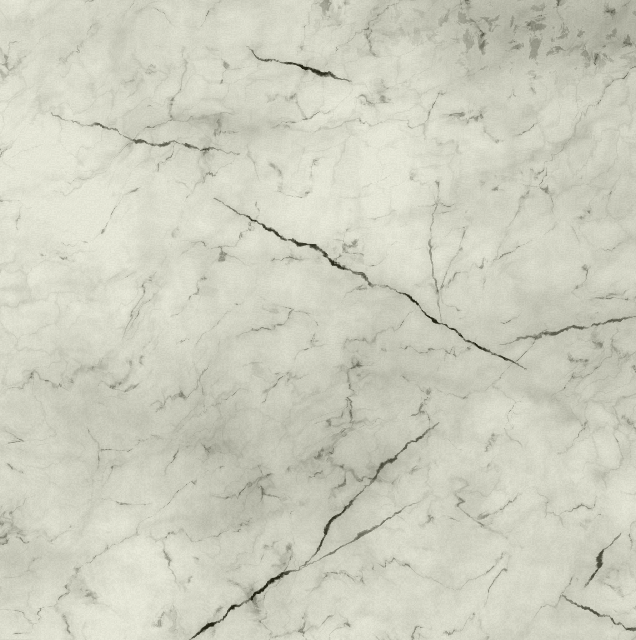
Write a Shadertoy shader that draws this texture.

```glsl
// Pale grey-green marble slab with mottled clouds, fine broken veins and jagged dark cracks.

const vec3 STONE_TINT = vec3(0.0, 0.003, -0.056);
const float STONE_LIGHT = 0.872;
const float STONE_PEAK = 0.895;
const int CRACK_COUNT = 12;

// Crack segments: start.xy, end.xy
const vec4 CRACKS[CRACK_COUNT] = vec4[CRACK_COUNT](
    vec4(0.33, 0.69, 0.605, 0.55), vec4(0.59, 0.56, 0.82, 0.42),
    vec4(0.27, -0.01, 0.48, 0.12), vec4(0.48, 0.12, 0.56, 0.245),
    vec4(0.56, 0.245, 0.69, 0.34), vec4(0.38, 0.925, 0.55, 0.875),
    vec4(0.677, 0.70, 0.69, 0.49), vec4(0.08, 0.81, 0.37, 0.76),
    vec4(0.885, 0.07, 1.01, 0.01), vec4(0.92, 0.08, 0.965, 0.17),
    vec4(0.78, 0.465, 1.02, 0.515), vec4(0.47, 0.11, 0.655, 0.22));

const float CRACK_STRENGTH[CRACK_COUNT] = float[CRACK_COUNT](
    0.9, 1.0, 0.95, 0.8, 0.6, 0.9, 0.4, 0.65, 0.7, 0.7, 0.55, 0.5);

vec2 hash2(vec2 p) {
    return fract(sin(vec2(dot(p, vec2(127.1, 311.7)), dot(p, vec2(269.5, 183.3)))) * 43758.5);
}

mat2 rotation(float angle) {
    float c = cos(angle), s = sin(angle);
    return mat2(c, s, -s, c);
}

// Layered, folded sines; roughly -1 to 1
float sineNoise(vec2 p) {
    mat2 turn = rotation(0.9) * 1.85;
    float sum = 0.0, amp = 0.5;
    for (int i = 0; i < 6; i++) {
        p = turn * p + 1.7;
        p += 0.7 * sin(p.yx * 0.8 + float(i));
        sum += amp * sin(p.x) * cos(p.y);
        amp *= 0.62;
    }
    return sum;
}

vec2 warp(vec2 p, float frequency, float amount) {
    vec2 q = p * frequency;
    return p + amount * vec2(sineNoise(q), sineNoise(q.yx + 5.3));
}

// Cellular noise: gap between the nearest and second nearest point
float cellGap(vec2 p) {
    vec2 cell = floor(p), f = fract(p);
    float near = 8.0, second = 8.0;
    for (int y = -1; y <= 1; y++)
    for (int x = -1; x <= 1; x++) {
        vec2 offset = vec2(x, y);
        float d = length(offset + hash2(cell + offset) - f);
        second = min(second, max(near, d));
        near = min(near, d);
    }
    return second - near;
}

// Veins along cell borders, stretched up to the right: sharp core, soft flanks
float veinWeb(vec2 p, float scale, float width) {
    float gap = cellGap(rotation(-0.55) * p * vec2(0.65, 1.25) * scale) / scale;
    return 0.65 * (1.0 - smoothstep(0.0, width, gap)) + 0.35 * exp(-gap / (2.5 * width));
}

float blotch(vec2 p, vec2 center, vec2 radii, float tilt) {
    vec2 q = rotation(-tilt) * (p - center) / radii;
    return exp(-dot(q, q));
}

// Dark core with a faint halo, tapered at both ends
float crack(vec2 p, vec4 segment, float strength, float roughness) {
    vec2 along = segment.zw - segment.xy, rel = p - segment.xy;
    float t = clamp(dot(rel, along) / dot(along, along), 0.0, 1.0);
    float d = length(rel - along * t);
    float taper = 0.45 + 0.55 * smoothstep(0.0, 0.3, t) * smoothstep(1.0, 0.75, t);
    float width = 0.0026 * taper * (0.45 + 0.55 * strength) * (0.9 + roughness);
    float core = 1.0 - smoothstep(0.3 * width, width + 0.0009, d);
    float ink = 0.66 * taper * clamp(0.8 + 1.1 * roughness, 0.15, 1.0);
    return strength * (core * ink + 0.07 * exp(-d / 0.008));
}

// Large grey zones and long soft streaks of the slab
float shadeZones(vec2 p) {
    return 0.065 * blotch(p, vec2(0.55, 0.38), vec2(0.55, 0.12), 0.12)
         + 0.120 * blotch(p, vec2(0.88, 0.95), vec2(0.28, 0.08), -0.1)
         + 0.065 * blotch(p, vec2(0.44, 0.21), vec2(0.13, 0.10), 0.3)
         + 0.060 * blotch(p, vec2(0.05, 0.45), vec2(0.20, 0.06), -0.4)
         + 0.090 * blotch(p, vec2(0.33, 0.78), vec2(0.09, 0.022), -0.1)
         + 0.060 * blotch(p, vec2(0.85, 0.77), vec2(0.18, 0.010), 0.35)
         + 0.060 * blotch(p, vec2(0.88, 0.36), vec2(0.12, 0.012), -0.6)
         + 0.035 * smoothstep(0.45, 1.0, p.x);
}

void mainImage(out vec4 fragColor, in vec2 fragCoord) {
    vec2 uv = fragCoord / iResolution.y;
    vec2 bent = warp(uv, 4.0, 0.05);
    vec2 jagged = warp(warp(uv, 10.0, 0.014), 38.0, 0.0035);
    float patches = sineNoise(uv * 5.0 + 2.0);
    float detail = sineNoise(uv * 20.0 + 7.0);
    float fine = sineNoise(uv * 65.0 + 3.0);

    // Clouds and mottling
    float tone = STONE_LIGHT - shadeZones(bent);
    tone += 0.062 * sineNoise(rotation(-0.4) * uv * vec2(3.2, 4.2) + 4.0);
    tone += 0.030 * sineNoise(bent * 9.0) + 0.024 * detail + 0.020 * fine;
    tone -= 0.035 * veinWeb(bent, 6.0, 0.03);

    // Fine veins, broken up by the patches
    vec2 web = warp(warp(bent, 14.0, 0.016), 45.0, 0.003);
    float breaks = smoothstep(-0.3, 0.4, patches + 0.5 * detail);
    float gaps = smoothstep(-0.25, 0.4, detail - 0.5 * patches);
    float largeWeb = veinWeb(web, 4.5, 0.0055);
    float smallWeb = veinWeb(web + 3.1, 10.0, 0.005);
    tone -= 0.12 * breaks * largeWeb + 0.10 * gaps * smallWeb;
    tone -= 0.055 * breaks * veinWeb(web + 7.7, 20.0, 0.005);

    // Dark crumbs on the veins and in the upper right
    float crumbs = smoothstep(0.15, 0.6, fine + 0.5 * detail);
    float crumbZone = blotch(bent, vec2(0.86, 0.94), vec2(0.25, 0.07), -0.1);
    tone -= crumbs * (0.16 * crumbZone + 0.20 * max(breaks * largeWeb, gaps * smallWeb));

    // Main cracks
    float ink = 0.0;
    float roughness = 0.6 * sineNoise(uv * 28.0) + 0.6 * fine;
    for (int i = 0; i < CRACK_COUNT; i++)
        ink = max(ink, crack(jagged, CRACKS[i], CRACK_STRENGTH[i], roughness));
    tone = min(tone, STONE_PEAK) - ink;

    // Fine surface grain
    tone += 0.036 * (hash2(floor(uv * 512.0)).x - 0.5);
    fragColor = vec4(clamp(max(tone, 0.14) + STONE_TINT, 0.0, 1.0), 1.0);
}
```
